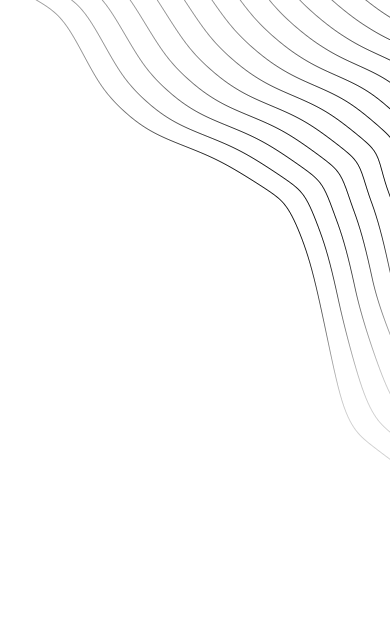
A Shadertoy shader for this background:

```glsl
#define CANVAS_HEIGHT 768.0
#define LINE_COUNT 12
#define LINE_WIDTH 1.0
#define LINE_RISE 12.0
#define FAINT_START 0.42
#define FAINT_END 0.20
#define PAPER vec3(1.0)
#define INK vec3(0.0)

// Smooth ramp: its slope eases from 0 to 1 around the bend.
float softRamp(float x, float bend, float softness) {
    float t = (x - bend) / softness;
    return softness * (max(t, 0.0) + log(1.0 + exp(-abs(t))));
}

// Depth of the lowest contour below the top edge: a straight fall with soft bends.
float contourDepth(float x) {
    float depth = 0.55 * (x - 42.0) - 1.2;
    // upper slope, easing into a shelf
    depth += 1.5 * softRamp(x, 77.0, 9.0);
    depth -= softRamp(x, 120.0, 8.0);
    depth -= 0.7 * softRamp(x, 168.0, 16.0);
    depth += 0.3 * softRamp(x, 262.0, 16.0);
    // steep drop and its foot
    depth += 1.8 * softRamp(x, 346.0, 6.0);
    depth += 2.5 * softRamp(x, 374.0, 6.0);
    depth -= 2.9 * softRamp(x, 409.5, 5.0);
    depth -= 1.3 * softRamp(x, 424.0, 6.0);
    return depth;
}

// Sideways gap between neighbouring contours, varying with depth.
float contourGap(float depth) {
    return 24.0 + 2.8 * smoothstep(0.0, 165.0, depth)
                - 6.3 * smoothstep(150.0, 290.0, depth)
                + 6.5 * smoothstep(370.0, 535.0, depth);
}

// Ink is darkest at the shoulder and fades toward both ends.
float inkStrength(vec2 p) {
    return mix(FAINT_START, 1.0, smoothstep(60.0, 300.0, p.x))
         * mix(1.0, FAINT_END, smoothstep(270.0, 510.0, p.y));
}

// Share of a pixel covered by a line at a signed distance, all in pixels.
float lineCoverage(float dist, float width) {
    return clamp(dist + 0.5 * width + 0.5, 0.0, 1.0)
         - clamp(dist - 0.5 * width + 0.5, 0.0, 1.0);
}

void mainImage(out vec4 fragColor, in vec2 fragCoord) {
    // Canvas units, with depth measured down from the top edge
    float pixelsPerUnit = iResolution.y / CANVAS_HEIGHT;
    vec2 p = vec2(fragCoord.x, iResolution.y - fragCoord.y) / pixelsPerUnit;

    vec3 color = PAPER;
    for (int i = 0; i < LINE_COUNT; i++) {
        // Shift each copy back onto the lowest contour
        float k = float(i);
        vec2 q = p + vec2(0.0, LINE_RISE * k);
        q.x -= k * contourGap(q.y);

        // The local gradient turns the height difference into pixel distance
        float field = q.y - contourDepth(q.x);
        float slope = length(vec2(dFdx(field), dFdy(field)));
        float dist = field / max(slope, 0.0001);

        float coverage = lineCoverage(dist, LINE_WIDTH * pixelsPerUnit);
        color = mix(color, INK, coverage * inkStrength(q));
    }
    fragColor = vec4(color, 1.0);
}
```
